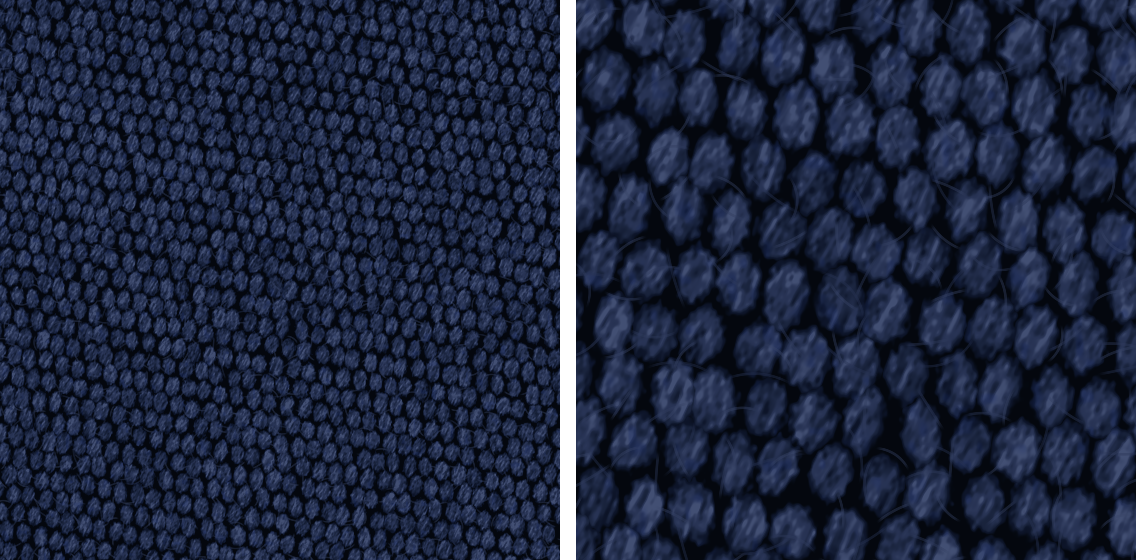
Left: the whole. Right: its middle third, enlarged.
A WebGL 2 fragment shader for this texture:

```glsl
#version 300 es
precision highp float;
// Navy woollen cloth: staggered rows of plump yarn beads over dark gaps.
// Each bead is a jittered ellipse with a frayed rim and slanting fibres;
// a lattice turned downhill to the right holds them, under fine stray hairs.
uniform vec2 u_resolution;
out vec4 outColor;

const vec2 REPEATS = vec2(34.0, 29.0);
const float CLOTH_TURN = 0.18;
const float BEAD_TILT = -0.07;
const vec3 GAP = vec3(0.014, 0.028, 0.055);
const vec3 SHADOW = vec3(0.05, 0.08, 0.16);
const vec3 YARN = vec3(0.10, 0.14, 0.24);
const vec3 LIT = vec3(0.155, 0.20, 0.33);
const vec3 SHEEN = vec3(0.26, 0.31, 0.45);
const vec3 BLUE_FLECK = vec3(0.10, 0.17, 0.40);

float hash(vec2 p) {
  return fract(sin(dot(p, vec2(127.1, 311.7))) * 43758.545);
}

vec2 hash2(vec2 p) {
  return vec2(hash(p), hash(p + vec2(37.2, 17.9)));
}

float noise(vec2 p) {
  vec2 i = floor(p), f = fract(p);
  f = f * f * (3.0 - 2.0 * f);
  return mix(mix(hash(i), hash(i + vec2(1, 0)), f.x),
             mix(hash(i + vec2(0, 1)), hash(i + vec2(1, 1)), f.x), f.y);
}

vec2 rotate(vec2 p, float angle) {
  float c = cos(angle), s = sin(angle);
  return vec2(c * p.x - s * p.y, s * p.x + c * p.y);
}

// One bead: x is its tone, y its coverage; q is measured from its centre.
vec2 bead(vec2 q, vec2 id) {
  q.x *= REPEATS.y / REPEATS.x;
  q = rotate(q, BEAD_TILT + 0.35 * (hash(id + 9.1) - 0.5));
  vec2 size = vec2(0.42, 0.60) * (0.90 + 0.20 * hash2(id + 5.3));
  float fray = noise(q * vec2(11.0, 7.0) + id * 5.0) - 0.5;
  float d = length(q / size) + 0.26 * fray;
  float cover = 1.0 - smoothstep(0.66, 1.06, d);
  float fibre = noise(vec2(q.x * 11.0 - q.y * 4.0, q.y * 2.6) + id * 7.0);
  float tone = 0.66 + 0.14 * (hash(id + 2.7) - 0.5);
  tone += 0.48 * (fibre - 0.5) + 0.08 * q.y - 0.12 * d * d;
  return vec2(tone * cover, cover);
}

// Brightest bead among the neighbours of a point in lattice units.
vec2 weave(vec2 p) {
  vec2 best = vec2(0.0);
  float baseRow = floor(p.y);
  for (int j = -1; j <= 1; j++) {
    float row = baseRow + float(j);
    float stagger = 0.5 * mod(row, 2.0) + 0.10 * (hash(vec2(row, 3.0)) - 0.5);
    float column = floor(p.x - stagger);
    for (int i = -1; i <= 1; i++) {
      vec2 id = vec2(column + float(i), row);
      vec2 jitter = vec2(0.20, 0.16) * (hash2(id) - 0.5);
      best = max(best, bead(p - id - 0.5 - vec2(stagger, 0.0) - jitter, id));
    }
  }
  return best;
}

// One curved hair inside each cell of a square grid.
float hair(vec2 p, float count, float seed, float pixel) {
  vec2 cell = floor(p * count), rnd = hash2(cell + seed);
  vec2 q = fract(p * count) - 0.5 - 0.2 * (rnd - 0.5);
  q = rotate(q, 6.283 * rnd.x);
  float bend = (rnd.y - 0.5) * 2.0 * q.x * q.x;
  float dist = abs(q.y - bend) / count;
  float width = 0.0005;
  float line = 1.0 - smoothstep(width, width + pixel, dist);
  float ends = 1.0 - smoothstep(0.22, 0.38, abs(q.x));
  return line * ends * step(0.35, hash(cell + seed + 4.4));
}

// Runs through the cloth colours from gap to sheen.
vec3 yarnRamp(float t) {
  vec3 c = mix(GAP, SHADOW, smoothstep(0.03, 0.27, t));
  c = mix(c, YARN, smoothstep(0.26, 0.48, t));
  c = mix(c, LIT, smoothstep(0.45, 0.66, t));
  return mix(c, SHEEN, smoothstep(0.65, 0.90, t));
}

void main() {
  float pixel = 1.0 / min(u_resolution.x, u_resolution.y);
  vec2 uv = gl_FragCoord.xy * pixel;

  // Turned rows with a gentle hand-woven drift
  vec2 drift = vec2(noise(uv * 5.0), noise(uv * 5.0 + 31.0)) - 0.5;
  vec2 cloth = rotate(uv, CLOTH_TURN) + 0.010 * drift;
  vec2 yarn = weave(cloth * REPEATS);

  // Wool grain and broad unevenness
  float grain = noise(rotate(uv, 0.45) * vec2(420.0, 230.0)) - 0.5;
  float broad = noise(uv * 4.0 + 8.0) - 0.5;
  float tone = yarn.x + (0.08 + 0.28 * yarn.y) * grain + 0.06 * broad * yarn.y;
  vec3 color = yarnRamp(tone);

  // Saturated flecks
  float fleck = smoothstep(0.70, 0.95, noise(uv * vec2(150.0, 100.0) + 50.0));
  color = mix(color, BLUE_FLECK, 0.30 * fleck * yarn.y);

  // Stray hairs in three overlapping layers
  for (int k = 0; k < 3; k++) {
    float layer = float(k);
    float strand = hair(uv + 0.037 * layer, 19.0 + 6.0 * layer, 20.0 * layer, pixel);
    color = mix(color, mix(LIT, SHEEN, 0.3 * layer), 0.40 * strand);
  }
  outColor = vec4(color, 1.0);
}
```
